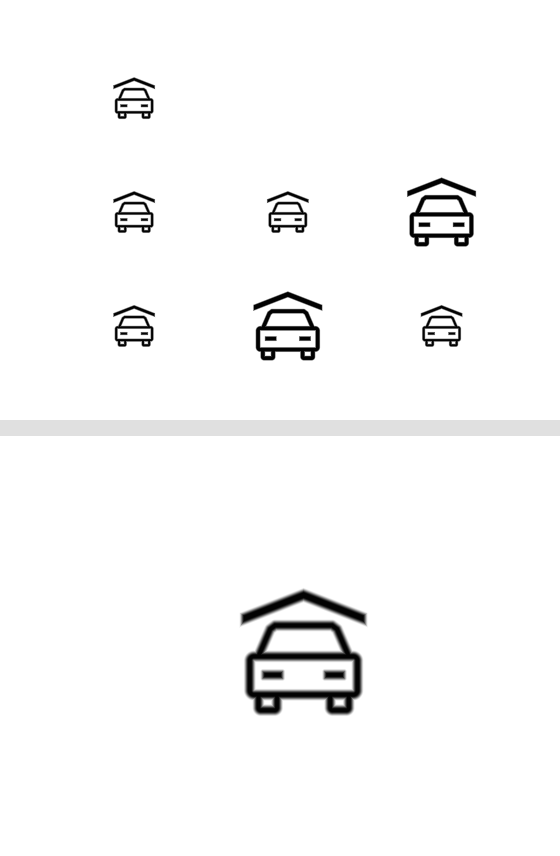
Top: the whole. Bottom: its middle third, enlarged.
Give the GLSL for this pattern, as a WebGL 1 fragment shader.

```glsl
precision highp float;
// Sparse grid of black line icons on white: a car seen from the front under
// a pitched roof. Each icon is a mirrored distance field built from strokes
// and boxes; the grid cell decides whether it is absent, small or large.

uniform vec2 u_resolution;

// Lengths on the canvas are fractions of its height.
#define FIRST_CENTER vec2(0.3194, 0.2240)
#define SPACING vec2(0.3660, 0.2712)
#define SMALL_SIZE 0.0491
#define LARGE_SIZE 0.0816
#define STROKE 0.062
#define SOFTNESS 0.0022
#define PAPER vec3(1.0)
#define INK vec3(0.008)

float segmentDistance(vec2 p, vec2 a, vec2 b) {
    vec2 ap = p - a;
    vec2 ab = b - a;
    return length(ap - ab * clamp(dot(ap, ab) / dot(ab, ab), 0.0, 1.0));
}

float boxDistance(vec2 p, vec2 center, vec2 halfSize, float radius) {
    vec2 q = abs(p - center) - halfSize + radius;
    return length(max(q, 0.0)) + min(max(q.x, q.y), 0.0) - radius;
}

// Chevron with vertically cut ends.
float roofDistance(vec2 p) {
    float slope = 0.39;
    float band = abs(p.y - 0.92 + slope * p.x) / sqrt(1.0 + slope * slope);
    return max(band - 0.075, p.x - 1.0);
}

// Windscreen, body and wheels share one stroke width; lamps are solid.
float carDistance(vec2 p) {
    vec2 screenTop = vec2(0.46, 0.43);
    vec2 screenSide = vec2(0.54, 0.37);
    float outline = segmentDistance(p, vec2(0.0, 0.43), screenTop);
    outline = min(outline, segmentDistance(p, screenTop, screenSide));
    outline = min(outline, segmentDistance(p, screenSide, vec2(0.73, -0.07)));

    float body = boxDistance(p, vec2(0.0, -0.38), vec2(0.87, 0.31), 0.07);
    float wheel = boxDistance(p, vec2(0.58, -0.815), vec2(0.15, 0.125), 0.04);
    outline = min(outline, min(abs(body), abs(wheel)));

    float lamp = boxDistance(p, vec2(0.50, -0.37), vec2(0.165, 0.062), 0.01);
    return min(outline - STROKE, lamp);
}

float iconDistance(vec2 p) {
    p.x = abs(p.x);
    return min(roofDistance(p), carDistance(p));
}

void main() {
    vec2 canvas = gl_FragCoord.xy / u_resolution.y;

    // Grid cell, counted from the lower left icon.
    vec2 grid = (canvas - FIRST_CENTER) / SPACING;
    vec2 cell = floor(grid + 0.5);
    vec2 local = (grid - cell) * SPACING;

    // Three by three cells; the top row keeps only its first icon.
    bool inside = all(lessThan(abs(cell - 1.0), vec2(1.5)));
    bool vacant = cell.y > 1.5 && cell.x > 0.5;
    float present = inside && !vacant ? 1.0 : 0.0;

    // Large icons lie on the diagonal just right of the main one.
    bool large = abs(cell.x - cell.y - 1.0) < 0.5;
    float size = large ? LARGE_SIZE : SMALL_SIZE;

    float distanceToInk = iconDistance(local / size) * size;
    float edge = max(SOFTNESS, 0.75 / u_resolution.y);
    float coverage = 1.0 - smoothstep(-edge, edge, distanceToInk);
    gl_FragColor = vec4(mix(PAPER, INK, coverage * present), 1.0);
}
```
